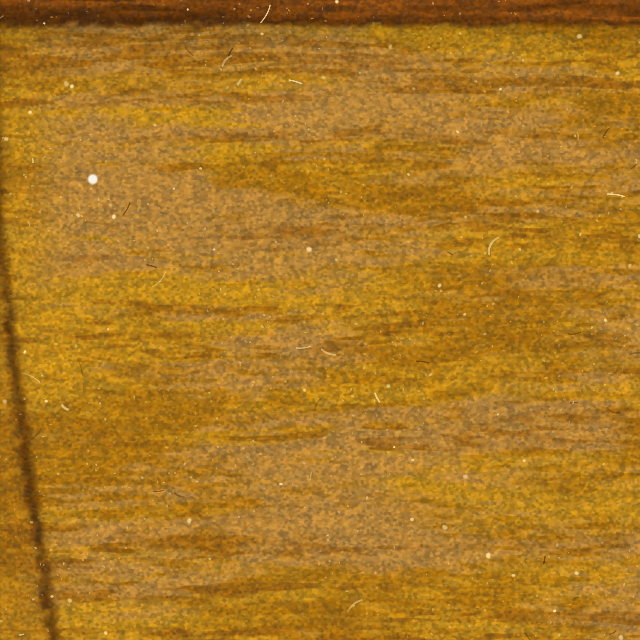
Give the GLSL for this texture, as a Shadertoy shader.

```glsl
// Weathered ochre paint with horizontal brush grain, a dark upper rail, a side seam and pale dust.
#define GRAIN_AMOUNT 0.46
#define DUSTY_AMOUNT 0.92
#define DARK_STREAKS 0.62
#define RAIL_EDGE 0.961
#define SEAM_WIDTH 0.011
#define OCHRE vec3(0.645, 0.435, 0.075)
#define GOLD vec3(0.745, 0.54, 0.11)
#define DUSTY vec3(0.70, 0.51, 0.235)
#define UMBER vec3(0.56, 0.35, 0.085)
#define RAIL vec3(0.46, 0.255, 0.07)
#define SHADOW vec3(0.27, 0.15, 0.045)
#define CREAM vec3(1.0, 0.90, 0.66)

vec3 hash(vec2 p) {
    vec3 q = fract(p.xyx * vec3(0.1031, 0.1030, 0.0973));
    q += dot(q, q.yxz + 33.33);
    return fract((q.xxy + q.yzz) * q.zyx);
}

// Smooth cellular noise: random cell values blended by distance
float cells(vec2 p) {
    vec2 home = floor(p);
    float total = 0.0, weights = 0.0;
    for (int j = -1; j <= 1; j++)
    for (int i = -1; i <= 1; i++) {
        vec2 cell = home + vec2(i, j);
        vec3 h = hash(cell);
        vec2 d = p - cell - h.xy;
        float w = exp(-6.0 * dot(d, d));
        total += w * h.z;
        weights += w;
    }
    return total / weights;
}

// Scattered bent strokes; a zero half length gives round specks
float flecks(vec2 uv, float freq, float share, float halfLength, float radius) {
    vec2 p = uv * freq, home = floor(p);
    float mask = 0.0;
    for (int j = -1; j <= 1; j++)
    for (int i = -1; i <= 1; i++) {
        vec2 cell = home + vec2(i, j);
        vec3 place = hash(cell + freq), form = hash(cell + freq + 57.0);
        vec2 q = (p - cell - place.xy) / freq;
        float angle = form.y * 3.14159;
        q = mat2(cos(angle), -sin(angle), sin(angle), cos(angle)) * q;
        q.y += (form.z - 0.5) * 60.0 * q.x * q.x;
        float reach = halfLength * form.x;
        float d = length(vec2(max(abs(q.x) - reach, 0.0), q.y));
        float r = max(radius * mix(0.45, 1.0, form.z * form.z), 0.8 / iResolution.y);
        float strength = mix(1.0, 0.4, place.z / share);
        mask = max(mask, step(place.z, share) * strength * (1.0 - smoothstep(0.4 * r, 1.25 * r, d)));
    }
    return mask;
}

// Ochre field built from stretched layers of noise, broken into fine threads
vec3 paintField(vec2 uv) {
    float broad = cells(uv * vec2(2.6, 14.0) + 3.0);
    float streak = cells(uv * vec2(5.0, 48.0) + 17.0);
    float hair = cells(uv * vec2(16.0, 125.0) + 31.0);
    float thread = cells(uv * vec2(34.0, 190.0) + 53.0);
    float haze = cells(uv * vec2(3.2, 10.0) + 71.0);
    float tone = 0.33 * broad + 0.27 * streak + 0.22 * hair + 0.18 * thread;
    vec3 color = mix(OCHRE, GOLD, smoothstep(0.36, 0.65, tone));

    float dusty = 0.45 * haze + 0.20 * (1.0 - streak) + 0.20 * hair + 0.15 * thread;
    dusty = smoothstep(0.42, 0.66, dusty) * smoothstep(0.0, 0.13, uv.x);
    color = mix(color, DUSTY, DUSTY_AMOUNT * dusty);

    float dark = 0.45 * cells(uv * vec2(1.8, 36.0) + 113.0) + 0.30 * hair + 0.25 * thread;
    return mix(color, UMBER, DARK_STREAKS * (1.0 - smoothstep(0.20, 0.47, dark)));
}

void mainImage(out vec4 fragColor, in vec2 fragCoord) {
    vec2 uv = fragCoord / iResolution.xy;
    vec2 bent = uv;
    bent.y += 0.004 * sin(uv.x * 7.0 + 2.0 * sin(uv.y * 9.0)) + 0.002 * sin(uv.x * 19.0 + uv.y * 23.0);
    vec3 color = paintField(bent);
    float ragged = cells(uv * vec2(45.0, 60.0)) - 0.5;

    // Dark seam curving down along the left side
    float path = max(0.085 - 0.16 * uv.y + 0.035 * uv.y * uv.y, -0.004);
    float side = (uv.x - path + 0.010 * ragged) / SEAM_WIDTH;
    float fade = (1.0 - 0.7 * smoothstep(0.6, 0.95, uv.y)) * (0.9 + 0.5 * ragged);
    color = mix(color, UMBER, 0.35 * (1.0 - smoothstep(-1.0, 1.5, side)) * fade);
    color = mix(color, SHADOW, 0.72 * exp(-side * side) * fade);

    // Upper rail with a shadow line that thickens to the left
    float rise = uv.y - RAIL_EDGE + 0.008 * ragged;
    float railGrain = cells(uv * vec2(11.0, 120.0) + 9.0);
    color *= 1.0 - 0.14 * smoothstep(-0.055, 0.0, rise);
    vec3 rail = RAIL * mix(0.75, 1.25, railGrain);
    float thickness = mix(0.024, 0.006, smoothstep(0.0, 0.75, uv.x));
    float line = 1.0 - smoothstep(0.3 * thickness, 1.7 * thickness, rise);
    rail = mix(rail, SHADOW, 0.75 * line);
    color = mix(color, rail, smoothstep(-0.007, 0.007, rise));

    // Fine mottled grain, with a slight shift between warm and cool
    float fine = cells(uv * vec2(215.0, 260.0)) - 0.5;
    float coarse = cells(uv * vec2(90.0, 120.0) + 40.0) - 0.5;
    color *= 1.0 + GRAIN_AMOUNT * (0.65 * fine + 0.35 * coarse);
    color += 0.05 * coarse * vec3(0.4, -0.2, -1.0);

    // Dark scrapes, faint dust, bright specks and pale fibres, gathered in patches
    float patchy = smoothstep(0.30, 0.65, cells(uv * 6.0 + 23.0));
    color = mix(color, SHADOW, 0.6 * patchy * flecks(uv, 13.0, 0.30, 0.012, 0.0018));
    color = mix(color, CREAM, 0.50 * patchy * flecks(uv, 60.0, 0.32, 0.0012, 0.0021));
    color = mix(color, CREAM, 0.95 * flecks(uv, 15.0, 0.32, 0.001, 0.0042));
    color = mix(color, CREAM, 0.85 * patchy * flecks(uv, 11.0, 0.30, 0.017, 0.0024));
    color = mix(color, vec3(0.97, 0.95, 0.90), 1.0 - smoothstep(0.005, 0.010, length(uv - vec2(0.145, 0.72))));

    fragColor = vec4(clamp(color, 0.0, 1.0), 1.0);
}
```
